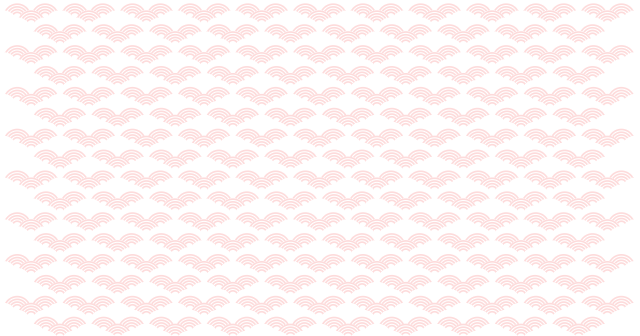
This pattern is drawn by a Shadertoy shader. Its source:

```glsl
// Staggered rows of small pink wave motifs, each three fans of concentric arcs, on white.

// Distance to four concentric arcs inside a unit disc, cut below by two neighbouring discs.
float waveFan(vec2 p) {
    float depth = 1.0 - length(p);
    float ring = clamp(round((depth - 0.06) / 0.195), 0.0, 3.0);
    float arcs = abs(depth - 0.06 - ring * 0.195) - 0.06;
    float neighbours = 1.0 - length(vec2(abs(p.x) - 1.0, p.y + 0.5));
    return max(arcs, max(neighbours, -p.y));
}

// Two side fans with a third one tucked in front, half a radius lower.
float waveMotif(vec2 p) {
    p.x = abs(p.x);
    return min(waveFan(p - vec2(1.0, 0.0)), waveFan(p + vec2(0.0, 0.5)));
}

void mainImage(out vec4 fragColor, in vec2 fragCoord) {
    // One unit is the spacing between motifs in a row; y runs down from the top.
    float unitsPerPixel = 11.106 / iResolution.x;
    vec2 pos = vec2(fragCoord.x, iResolution.y - fragCoord.y) * unitsPerPixel;
    float radius = 0.242;

    // Staggered grid: eleven motifs in even rows, ten in odd rows.
    float rowPitch = 0.3625;
    float row = floor((pos.y - 0.04) / rowPitch);
    float odd = mod(row, 2.0);
    float x = pos.x - 0.541 - 0.5 * odd;
    float column = clamp(round(x), 0.0, 10.0 - odd);
    float y = pos.y - 0.058 - row * rowPitch;

    // Side fans are centred one radius below the top of the motif.
    vec2 local = vec2(x - column, radius - y) / radius;
    float dist = waveMotif(local) * radius / unitsPerPixel;
    float ink = clamp(0.5 - dist, 0.0, 1.0);
    ink *= step(0.0, row) * step(row, 15.0);

    fragColor = vec4(mix(vec3(1.0), vec3(0.992, 0.86, 0.86), ink), 1.0);
}
```
